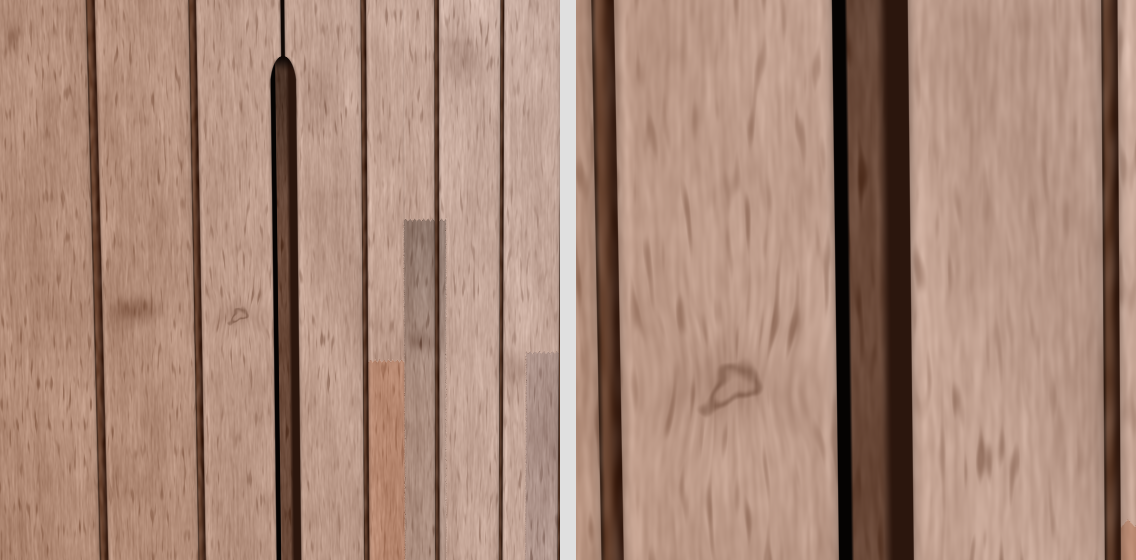
Left: the whole. Right: its middle third, enlarged.
Reproduce this texture procedurally as a Shadertoy shader.

```glsl
// Brown wooden door panel: upright planks, tapering grooves and a pointed handle slot.

vec2 gradientAt(vec2 cell) {
    vec3 h = fract(cell.xyx * vec3(.1031, .1030, .0973));
    h += dot(h, h.yzx + 33.33);
    return 2. * fract((h.xx + h.yz) * h.zy) - 1.;
}

float noise(vec2 p) {
    vec2 i = floor(p), f = fract(p), e = vec2(0, 1);
    vec2 w = f * f * f * (f * (f * 6. - 15.) + 10.);
    return mix(mix(dot(gradientAt(i), f), dot(gradientAt(i + e.yx), f - e.yx), w.x),
               mix(dot(gradientAt(i + e), f - e), dot(gradientAt(i + 1.), f - 1.), w.x), w.y);
}

// Soft round stain with a ragged rim
float stain(vec2 p, vec2 centre, vec2 radius) {
    vec2 d = (p - centre) / radius;
    return exp(-dot(d, d) * (1. + 1.2 * noise(p * vec2(45, 30))));
}

// Glued-in board whose top end is a finger joint
float board(vec2 p, float left, float right, float top, float px) {
    float teeth = .009 * abs(fract(p.x * 128.) - .5);
    return smoothstep(-px, px, p.x - left) * smoothstep(-px, px, right - p.x)
         * smoothstep(-px, px, top + teeth - p.y);
}

// Fine fibres, broad streaks and blotches, as a brightness offset
float woodGrain(vec2 p, float seed) {
    vec2 q = p + vec2(seed * 3.7, seed * 1.9);
    q.x += .004 * noise(q * vec2(9, 6));
    float blotch = noise(q * vec2(9, 5)) + .6 * noise(q * vec2(24, 13));
    float streak = noise(q * vec2(60, 3)) + .6 * noise(q * vec2(120, 9));
    float fibre = noise(q * vec2(250, 24)) + .5 * noise(q * vec2(330, 75));
    float pores = smoothstep(.12, .5, noise(q * vec2(175, 27) + 40.));
    return .065 * blotch + .05 * streak + .075 * fibre - .13 * pores * (.8 + blotch);
}

void mainImage(out vec4 fragColor, in vec2 fragCoord) {
    vec2 uv = fragCoord / iResolution.xy;
    float px = .8 / iResolution.y;

    // Straighten the perspective lean, so that every groove has a constant x
    vec2 p = vec2(uv.x + uv.y * (.031 - .038 * uv.x), uv.y);

    // Nearest groove, and number of the plank
    float grooves[6] = float[](.186, .361, .655, .781, .894, .998);
    float across = 1., plank = step(.516, p.x);
    for (int i = 0; i < 6; i++) {
        float d = p.x - grooves[i];
        if (abs(d) < abs(across)) across = d;
        plank += step(0., d);
    }

    // Plank colour: warm at lower left, pale at upper right
    float light = .68 * smoothstep(0., 1., uv.x) + .2 * uv.y + .06 * sin(plank * 4.3);
    vec3 color = mix(vec3(.685, .53, .445), vec3(.80, .695, .65), light);

    // Glued boards of other tones
    float amber = board(p, .655, .7235, .353, px);
    float umber = board(p, .7235, .797, .605, px);
    float grey = board(p, .938, 1.1, .368, px);
    color *= mix(vec3(1), vec3(.97, .87, .80), amber);
    color *= 1. - umber * mix(.09, .24, smoothstep(.25, .6, uv.y));
    color *= mix(vec3(1), vec3(.88, .88, .90), grey);
    color *= 1. - .05 * smoothstep(.0025, 0., abs(p.x - .7235));

    // Grain bends around the main knot
    vec2 knot = p - vec2(.433, .437);
    vec2 bent = p + vec2(.5 * knot.x, .12 * knot.x) * exp(-dot(knot, knot) * 700.);
    float seed = plank + 7. * amber + 13. * umber + 19. * grey;
    color += woodGrain(bent, seed) * vec3(1, 1.06, 1.08);

    // Knots and stains
    float stains = .13 * stain(p, vec2(.25, .445), vec2(.04, .022))
                 + .10 * stain(p, vec2(.83, .90), vec2(.035, .05))
                 + .08 * stain(p, vec2(.57, .82), vec2(.035, .05))
                 + .09 * stain(p, vec2(.915, .34), vec2(.022, .035))
                 + .12 * stain(p, vec2(.75, .39), vec2(.02, .018))
                 + .10 * stain(p, vec2(.05, .93), vec2(.012, .02))
                 + .09 * stain(p, vec2(.433, .437), vec2(.032, .025));
    color -= stains * vec3(.95, 1, 1);
    float ring = length(vec2(knot.x + knot.y * -.5, knot.y) / vec2(.014, .017));
    color -= .13 * smoothstep(.35, 0., abs(ring - .7 + noise(p * 70.)));

    // Grooves: lit right bevel, brown floor, dark sides
    float halfWidth = .0088 - .0062 * p.x;
    float rim = abs(across) - halfWidth;
    color += .055 * exp(-pow((across - halfWidth - .006) / .004, 2.));
    color *= 1. - .16 * exp(-max(rim, 0.) / .003);
    float side = across / halfWidth;
    vec3 floorColor = mix(vec3(.43, .28, .20), vec3(.22, .115, .07), smoothstep(-.4, .9, side));
    floorColor *= mix(1., .55, smoothstep(-.5, -1., side)) * mix(1.05, .8, uv.x);
    floorColor += .12 * noise(p * vec2(150, 35));
    color = mix(color, floorColor, smoothstep(px, -px, rim));

    // Handle slot: narrow seam above, pointed arch opening below
    float arch = clamp((.9 - uv.y) / .042, 0., 1.);
    float slotHalf = max(.0033, .022 * sqrt(arch * (1.6 - .6 * arch)));
    float slotX = p.x - .516;
    float slotRim = abs(slotX) - slotHalf;
    color += .04 * exp(-pow((slotRim - .006) / .004, 2.));
    color *= 1. - .2 * exp(-max(slotRim, 0.) / .0025);
    float t = slotX / .044 + .5;
    vec3 inside = vec3(.42, .29, .225) * mix(1., .72, smoothstep(.55, .9, uv.y));
    inside += .8 * woodGrain(p, 31.);
    inside = mix(inside, vec3(.17, .085, .05), smoothstep(.56, .74, t));
    inside = mix(inside, vec3(.02, .01, .008), smoothstep(.21, .16, t));
    inside = mix(inside, vec3(.06, .03, .02), smoothstep(.87, .9, uv.y));
    color = mix(color, inside, smoothstep(px, -px, slotRim));

    fragColor = vec4(clamp(color, 0., 1.), 1);
}
```
